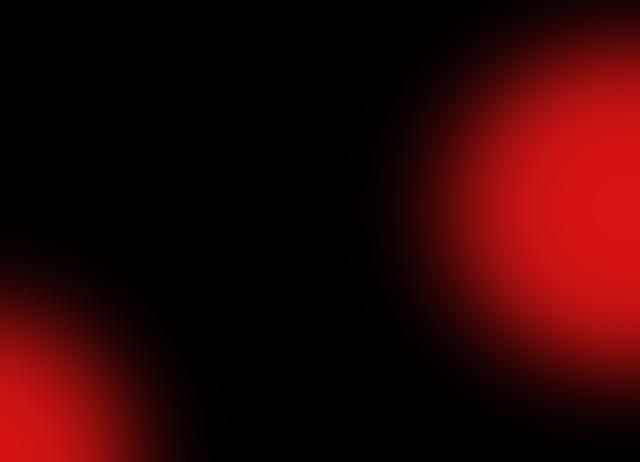
A Shadertoy shader for this background:

```glsl
// Two soft red glows on black: a large one at the right edge, a smaller one
// in the lower left corner. Each is an ellipse whose rim falls off like a
// Gaussian blur.

const vec3 BACKGROUND = vec3(0.0);
const vec3 GLOW_RED   = vec3(0.835, 0.078, 0.075);

// Centres are fractions of the canvas; radii and blurs are in canvas heights.
const vec2  RIGHT_CENTRE = vec2(0.99, 0.55);
const vec2  RIGHT_RADII  = vec2(0.381, 0.338);
const float RIGHT_BLUR   = 0.097;

const vec2  CORNER_CENTRE = vec2(-0.039, -0.016);
const vec2  CORNER_RADII  = vec2(0.320, 0.324);
const float CORNER_BLUR   = 0.098;

// Smooth approximation of the Gaussian cumulative distribution.
float gaussianStep(float x) {
    x = clamp(x, -4.0, 4.0);
    return 0.5 + 0.5 * tanh(0.7979 * (x + 0.0447 * x * x * x));
}

// Coverage of a blurred ellipse; offset is measured from its centre.
float softEllipse(vec2 offset, vec2 radii, float blur) {
    float meanRadius = sqrt(radii.x * radii.y);
    float inside = (1.0 - length(offset / radii)) * meanRadius;
    return gaussianStep(inside / blur);
}

void mainImage(out vec4 fragColor, in vec2 fragCoord) {
    vec2 canvas = vec2(iResolution.x / iResolution.y, 1.0);
    vec2 p = fragCoord / iResolution.y;

    // Glows, combined as overlapping translucent layers
    float right  = softEllipse(p - RIGHT_CENTRE * canvas, RIGHT_RADII, RIGHT_BLUR);
    float corner = softEllipse(p - CORNER_CENTRE * canvas, CORNER_RADII, CORNER_BLUR);
    float glow = 1.0 - (1.0 - right) * (1.0 - corner);

    fragColor = vec4(mix(BACKGROUND, GLOW_RED, glow), 1.0);
}
```
